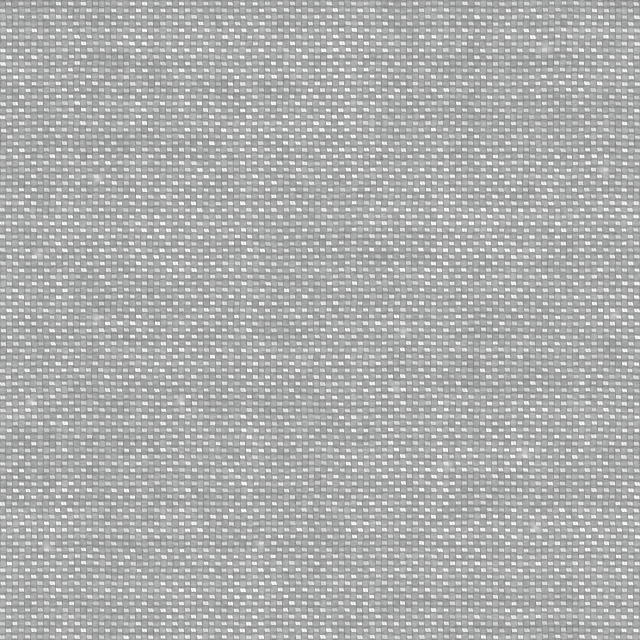
Give the GLSL for this texture, as a Shadertoy shader.

```glsl
// Pale grey plain-weave linen with bright twisted warp floats and a few slubs.

const float PI = 3.14159265;
const vec2 THREADS = vec2(104.0, 96.0);   // warp across, weft down; both even
const vec3 GAP_GREY = vec3(0.53);
const vec3 WEFT_GREY = vec3(0.685, 0.688, 0.688);
const vec3 WARP_GREY = vec3(0.66, 0.665, 0.665);
const vec3 HIGHLIGHT = vec3(1.0);

float hash(vec2 p) {
    vec3 q = fract(vec3(p.xyx) * 0.1031);
    q += dot(q, q.yzx + 33.33);
    return fract((q.x + q.y) * q.z);
}

// Value noise that wraps after a whole number of lattice cells.
float tileNoise(vec2 uv, vec2 period, float seed) {
    vec2 p = uv * period;
    vec2 i = floor(p);
    vec2 f = fract(p);
    f = f * f * (3.0 - 2.0 * f);
    vec2 a = mod(i, period) + seed;
    vec2 b = mod(i + 1.0, period) + seed;
    return mix(mix(hash(a), hash(vec2(b.x, a.y)), f.x),
               mix(hash(vec2(a.x, b.y)), hash(b), f.x), f.y);
}

float tileFbm(vec2 uv, vec2 period, float seed) {
    float sum = 0.0;
    float gain = 0.5;
    for (int i = 0; i < 3; i++) {
        sum += gain * tileNoise(uv, period, seed);
        period *= 2.0;
        gain *= 0.5;
    }
    return sum / 0.875;
}

float roundBox(vec2 p, vec2 halfSize, float radius) {
    vec2 q = abs(p) - halfSize + radius;
    return length(max(q, 0.0)) + min(max(q.x, q.y), 0.0) - radius;
}

float fill(float d, float blur) {
    return 1.0 - smoothstep(-blur, blur, d);
}

// Swells the weft floats and squeezes the warp floats between them.
vec2 bulge(vec2 p, vec2 amount) {
    vec2 s = sin(PI * p);
    vec2 c = cos(PI * p);
    return p - amount * vec2(c.x * s.y, s.x * c.y);
}

// Rounded weft thread passing over, pinched at both ends.
vec3 weftFloat(vec2 f, float fibre) {
    float crown = sqrt(max(cos(f.y * PI), 0.0));
    float pinch = 1.0 - 0.6 * smoothstep(0.34, 0.5, abs(f.x));
    return mix(GAP_GREY, WEFT_GREY, crown * pinch) + 0.08 * (fibre - 0.5);
}

// Warp float: grey body with a short bright core split by the yarn twist.
vec3 warpFloat(vec2 f, float shine, float size, float blur) {
    float body = fill(roundBox(f, vec2(0.50, 0.44), 0.2), blur + 0.06);
    vec2 leaning = f + vec2(0.2 * f.y, 0.0);
    float core = fill(roundBox(leaning, vec2(0.44, 0.29) * size, 0.24 * size), blur);
    float twist = 0.82 + 0.18 * cos(2.0 * PI * (2.0 * f.x + 0.8 * f.y + 0.5));
    vec3 color = mix(GAP_GREY, WARP_GREY, body);
    return mix(color, HIGHLIGHT, core * shine * twist);
}

// Soft pale knots, kept inside the cells of a coarse wrapped grid.
float slubs(vec2 uv, float count) {
    vec2 cell = mod(floor(uv * count), count);
    vec2 center = 0.3 + 0.4 * vec2(hash(cell + 11.0), hash(cell + 47.0));
    vec2 d = (fract(uv * count) - center) / vec2(0.06, 0.05);
    return step(0.87, hash(cell + 83.0)) * exp(-dot(d, d));
}

void mainImage(out vec4 fragColor, in vec2 fragCoord) {
    vec2 uv = fragCoord / iResolution.xy;

    // Threads wander very slightly from a straight grid.
    vec2 drift = vec2(tileFbm(uv, vec2(8.0, 24.0), 5.0),
                      tileFbm(uv, vec2(16.0, 8.0), 29.0)) - 0.5;
    vec2 p = bulge(uv * THREADS + drift * vec2(0.5, 0.3), vec2(0.03, 0.10));
    vec2 cell = mod(floor(p), THREADS);
    vec2 f = fract(p) - 0.5;
    float blur = max(0.09, 0.5 * THREADS.x / iResolution.x);

    // Variation by cell, by thread and by broad patch.
    float cellRandom = hash(cell + 3.0);
    float warpTone = hash(vec2(cell.x, 131.0)) - 0.5;
    float weftTone = hash(vec2(173.0, cell.y)) - 0.5;
    float patches = tileFbm(uv, vec2(4.0, 6.0), 61.0) - 0.5;
    float weftStreak = tileNoise(uv, vec2(5.0, THREADS.y), 97.0) - 0.5;
    float warpStreak = tileNoise(uv, vec2(THREADS.x, 7.0), 37.0) - 0.5;
    float fibre = tileNoise(uv, vec2(156.0, 384.0), 17.0);

    // Plain weave: the thread on top alternates like a checkerboard.
    vec3 color;
    if (mod(cell.x + cell.y, 2.0) < 0.5) {
        float shine = 0.56 + 0.5 * cellRandom + 0.4 * patches
                    + 0.15 * warpTone + 0.2 * weftStreak + 0.25 * warpStreak;
        float size = 0.88 + 0.24 * hash(cell + 71.0);
        color = warpFloat(f, clamp(shine, 0.1, 1.0), size, blur);
    } else {
        color = weftFloat(f, fibre) + 0.04 * (cellRandom - 0.5);
    }

    // Thread streaks, soft unevenness, fine lint and knots.
    color += 0.02 * weftTone + 0.015 * warpTone + 0.025 * weftStreak + 0.025 * patches;
    color += 0.05 * (tileNoise(uv, vec2(400.0), 7.0) - 0.5);
    color = mix(color, vec3(0.88), 0.6 * slubs(uv, 9.0));

    fragColor = vec4(clamp(color, 0.0, 1.0), 1.0);
}
```
